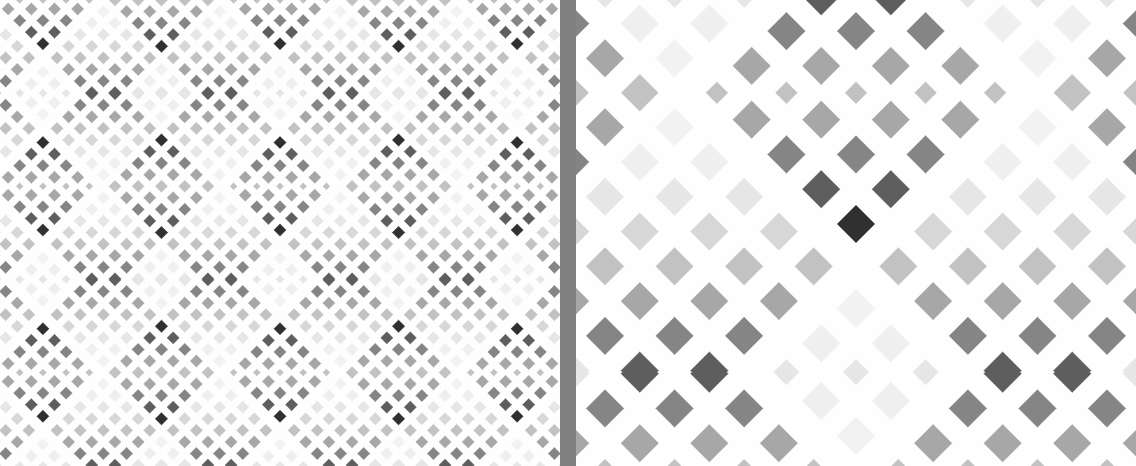
Left: the whole. Right: its middle third, enlarged.
Reproduce this pattern procedurally as a Shadertoy shader.

```glsl
// Mirrored diamond halftone: square blocks of 5 x 5 small diamonds, shaded row by row
// from near white at the top to near black at the foot of each block.
// A half tile is folded in x and y; gaps part the blocks on one side of the middle one.

// Lengths are fractions of the canvas width.
const vec2  HALF_TILE    = vec2(0.2117, 0.1663);  // distance between mirror lines
const vec2  BLOCK_CENTER = vec2(0.1080, 0.1033);  // middle block, from the fold corner
const float STEP         = 0.0207;                // half diagonal of a lattice cell

// Measured in lattice cells.
const float BLOCK_CELLS  = 5.0;
const float GAP          = 0.217;                 // extra space between parted blocks
const float DIAMOND_HALF = 0.273;                 // half side of a diamond

// Grey levels.
const float BACKGROUND   = 0.995;
const float LIGHT_TONE   = 0.95;
const float DARK_TONE    = 0.19;
const float TONE_POWER   = 2.0;

// Reflects the plane into one half tile.
vec2 foldMirror(vec2 p, vec2 halfSize) {
    return abs(mod(p + halfSize, 2.0 * halfSize) - halfSize);
}

// Turns the plane by 45 degrees into lattice cells.
vec2 toLattice(vec2 p) {
    return vec2(p.x + p.y, p.x - p.y) / (2.0 * STEP);
}

// Closes the gaps so that all blocks share one integer lattice.
vec2 closeGaps(vec2 w) {
    vec2 gapMiddle = vec2(-0.5 * BLOCK_CELLS - 0.5 * GAP);
    return w + GAP * (1.0 - step(gapMiddle, w));
}

// Grey of a cell by its row in the block, top to bottom.
float rowTone(vec2 cell) {
    vec2 block = floor((cell + 0.5 * BLOCK_CELLS) / BLOCK_CELLS);
    vec2 inBlock = cell - block * BLOCK_CELLS;
    float rows = 2.0 * (BLOCK_CELLS - 1.0);
    float t = clamp((inBlock.x - inBlock.y) / rows + 0.5, 0.0, 1.0);
    return mix(LIGHT_TONE, DARK_TONE, pow(t, TONE_POWER));
}

void mainImage(out vec4 fragColor, in vec2 fragCoord) {
    // Origin at the middle of the top edge, y downwards
    vec2 p = vec2(fragCoord.x - 0.5 * iResolution.x,
                  iResolution.y - fragCoord.y) / iResolution.x;

    vec2 w = closeGaps(toLattice(foldMirror(p, HALF_TILE) - BLOCK_CENTER));
    vec2 cell = floor(w + 0.5);
    vec2 local = abs(w - cell);

    // Smooth coverage of the diamond, about one pixel wide
    float pixel = 0.7071 / (STEP * iResolution.x);
    float edge = max(local.x, local.y) - DIAMOND_HALF;
    float coverage = 1.0 - smoothstep(-0.7 * pixel, 0.7 * pixel, edge);

    fragColor = vec4(vec3(mix(BACKGROUND, rowTone(cell), coverage)), 1.0);
}
```
